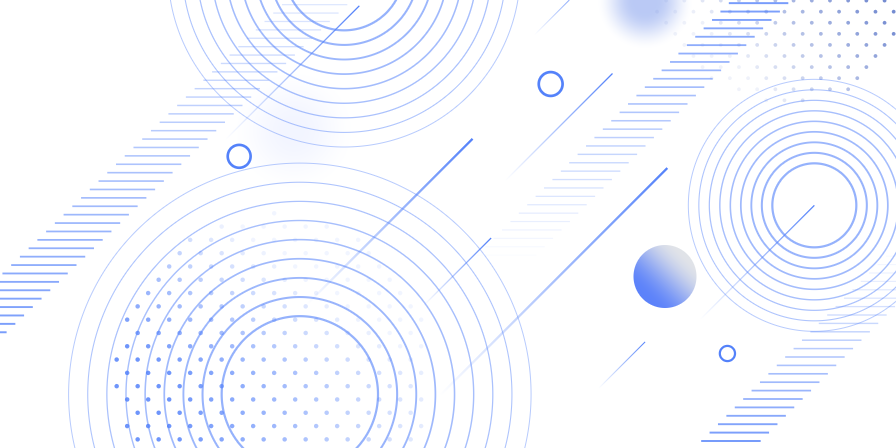
Give the GLSL for this background, as a Shadertoy shader.

```glsl
// Airy geometric backdrop: ring sets, slanted hatch bands, halftone discs,
// fading diagonal streaks, a shaded ball and soft glows on white.
// Each part is a coverage mask on a grid 384 units tall, origin lower left.

const vec3 BLUE = vec3(0.33, 0.51, 0.98);
const vec3 SLATE = vec3(0.40, 0.50, 0.80);

float pixel; // size of one screen pixel in grid units

float fill(float dist) {
    return clamp(0.5 - dist / pixel, 0.0, 1.0);
}

// Line coverage that dims, rather than widens, below one pixel
float stroke(float dist, float width) {
    return min(width / pixel, 1.0) * fill(abs(dist) - 0.5 * max(width, pixel));
}

// Nine concentric rings, thinner and paler outwards
float ringSet(vec2 p, vec2 center, float inner, float gap) {
    float r = length(p - center);
    float i = clamp(round((r - inner) / gap), 0.0, 8.0);
    float t = i / 8.0;
    return stroke(r - inner - i * gap, mix(1.9, 0.8, t)) * mix(0.62, 0.45, t);
}

// Rows of short lines climbing to the right; opacity runs from clear to solid
float hatch(vec2 p, float left, float slope, float len, float firstRow,
            float clearY, float solidY) {
    float row = firstRow + 7.2 * round((p.y - firstRow) / 7.2);
    float strength = clamp((row - clearY) / (solidY - clearY), 0.0, 1.0);
    float along = abs(p.x - left - slope * row - 0.5 * len) - 0.5 * len;
    return fill(along) * stroke(p.y - row, mix(0.9, 1.7, strength)) * strength;
}

// Staggered dots, kept when their centers lie inside a disc.
// Returns coverage in x and the dot center in yz.
vec3 halftone(vec2 p, vec2 anchor, vec2 pitch, vec2 center, float radius, float dotSize) {
    float row = round((p.y - anchor.y) / pitch.y);
    float shift = 0.5 * mod(row, 2.0);
    float col = round((p.x - anchor.x) / pitch.x - shift) + shift;
    vec2 c = anchor + vec2(col, row) * pitch;
    float inside = step(length(c - center), radius);
    return vec3(inside * fill(length(p - c) - dotSize), c);
}

// 45 degree line, bright at its upper right tip, fading down to the left
float streak(vec2 p, vec2 tip, float run, float width) {
    vec2 q = tip - p;
    float t = 0.5 * (q.x + q.y) / run;
    float fade = clamp(1.0 - t, 0.0, 1.0);
    return stroke((q.x - q.y) * 0.7071, width) * fill(-t * run * 1.414) * fade;
}

void mainImage(out vec4 fragColor, in vec2 fragCoord) {
    pixel = 384.0 / iResolution.y;
    vec2 p = fragCoord * pixel;
    vec3 color = vec3(1.0);

    // Soft glows
    float topGlow = smoothstep(42.0, 10.0, length(p - vec2(553, 383)));
    float paleGlow = smoothstep(55.0, 5.0, length(p - vec2(252, 272)));
    color = mix(color, vec3(0.73, 0.79, 0.96), topGlow);
    color = mix(color, vec3(0.95, 0.96, 1.0), paleGlow);

    // Halftone discs
    vec3 dots = halftone(p, vec2(100, 53), vec2(18, 11.4), vec2(234, 66), 136.0, 1.9);
    float fade = 1.0 - (dots.y - 100.0) / 310.0 - max(dots.z - 60.0, 0.0) / 220.0;
    color = mix(color, BLUE, dots.x * clamp(fade, 0.08, 0.85));
    dots = halftone(p, vec2(766, 374), vec2(15.6, 9.5), vec2(675, 414), 119.0, 1.6);
    fade = (dots.y - 560.0) / 210.0 - (384.0 - dots.z) / 240.0;
    color = mix(color, SLATE, dots.x * clamp(fade, 0.1, 0.9));

    // Hatch bands
    float bands = hatch(p, -153.5, 1.04, 56.0, 92.0, 470.0, 92.0);
    bands = max(bands, hatch(p, 243.4, 1.0, 51.0, 165.3, 158.0, 384.0));
    bands = max(bands, hatch(p, 595.0, 1.0, 51.0, 6.0, 172.0, 6.0));
    color = mix(color, BLUE, 0.8 * bands);

    // Ring sets
    color = mix(color, BLUE, ringSet(p, vec2(257, 46), 67.0, 16.4));
    color = mix(color, BLUE, ringSet(p, vec2(295, 409), 51.0, 12.5));
    color = mix(color, BLUE, ringSet(p, vec2(698, 208), 36.0, 9.0));

    // Streaks: tip x, tip y, horizontal run, width
    vec4 streaks[8] = vec4[8](
        vec4(405, 265, 142, 2.0), vec4(572, 240, 195, 2.0),
        vec4(525, 321, 92, 1.1), vec4(308, 379, 115, 1.1),
        vec4(421, 180, 58, 1.1), vec4(553, 91, 40, 0.8),
        vec4(698, 208, 98, 1.1), vec4(488, 384, 30, 0.6));
    for (int i = 0; i < 8; i++) {
        vec4 s = streaks[i];
        color = mix(color, BLUE, streak(p, s.xy, s.z, s.w));
    }

    // Small open circles: center, radius
    vec3 circles[3] = vec3[3](
        vec3(205, 250, 9.8), vec3(472, 312, 10.2), vec3(623.5, 81, 6.5));
    for (int i = 0; i < 3; i++) {
        float edge = length(p - circles[i].xy) - circles[i].z;
        color = mix(color, BLUE, stroke(edge, 1.2 + 0.11 * circles[i].z));
    }

    // Ball shaded from lower left to upper right
    vec2 b = (p - vec2(570, 147)) / 27.0;
    float shade = smoothstep(-0.9, 0.95, dot(b, vec2(0.7071)));
    vec3 ball = mix(vec3(0.36, 0.51, 0.98), vec3(0.88, 0.89, 0.91), shade);
    color = mix(color, ball, fill((length(b) - 1.0) * 27.0));

    fragColor = vec4(color, 1.0);
}
```
